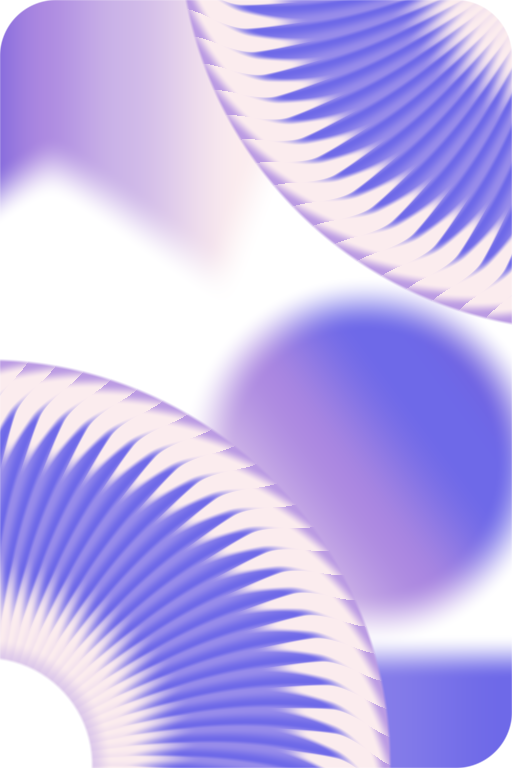
Write a Shadertoy shader that draws this background.

```glsl
// Two ribbed, swirling rings over a blurred disc, sheet and panel on a white rounded card.

// Layout, in card widths (the card is 1.0 by 1.5)
const vec2 CARD = vec2(1.0, 1.5);
const float CARD_CORNER = 0.11;
const vec2 RING_LOW = vec2(-0.029, 0.006);
const vec2 RING_HIGH = vec2(1.141, 1.646);
const float RING_INNER = 0.209;
const float RING_OUTER = 0.791;
const float RIB_COUNT = 90.0;
const float RIB_SWIRL = 0.17;
const float RIM_SWEEP = 0.04;
const vec2 DISC_CENTER = vec2(0.713, 0.598);
const float DISC_RADIUS = 0.309;
const float DISC_BLUR = 0.055;
const vec2 DISC_AXIS = vec2(0.8, 0.6);
const float PANEL_TOP = 0.217;
const float PANEL_BLUR = 0.045;
const vec2 SHEET_NOTCH = vec2(0.10, 1.195);
const float SHEET_SLOPE = 0.72;
const float SHEET_BLUR = 0.05;

// Palette
const vec3 WHITE = vec3(1.0);
const vec3 BLUSH = vec3(0.985, 0.925, 0.935);
const vec3 LILAC = vec3(0.80, 0.71, 0.91);
const vec3 ORCHID = vec3(0.67, 0.53, 0.88);
const vec3 PERIWINKLE = vec3(0.62, 0.57, 0.92);
const vec3 BLUE = vec3(0.43, 0.41, 0.91);
const vec3 VIOLET = vec3(0.46, 0.37, 0.86);

const float TAU = 6.2831853;

// 1 inside (negative distance), 0 outside, softened by blur
float cover(float distance, float blur) {
    return 1.0 - smoothstep(-blur, blur, distance);
}

float roundedBox(vec2 p, vec2 halfSize, float radius) {
    vec2 q = abs(p) - halfSize + radius;
    return length(max(q, 0.0)) + min(max(q.x, q.y), 0.0) - radius;
}

vec3 paintSheet(vec3 base, vec2 p) {
    vec3 color = mix(VIOLET, ORCHID, smoothstep(-0.06, 0.09, p.x));
    color = mix(color, LILAC, smoothstep(0.06, 0.25, p.x));
    color = mix(color, BLUSH, smoothstep(0.22, 0.48, p.x));
    float ridge = length(vec2(p.x - SHEET_NOTCH.x, 0.03));
    float lower = (SHEET_NOTCH.y - SHEET_SLOPE * ridge - p.y) * 0.81;
    float side = p.x - 0.375 * p.y - 0.074;
    float mask = cover(lower, SHEET_BLUR) * cover(side, SHEET_BLUR);
    return mix(base, color, mask);
}

vec3 paintDisc(vec3 base, vec2 p) {
    vec2 d = p - DISC_CENTER;
    float along = dot(d, DISC_AXIS);
    vec3 color = mix(mix(LILAC, BLUSH, 0.5), ORCHID, smoothstep(-0.32, -0.03, along));
    color = mix(color, BLUE, smoothstep(-0.06, 0.15, along));
    color = mix(color, VIOLET, 0.7 * smoothstep(0.20, 0.32, along));
    return mix(base, color, cover(length(d) - DISC_RADIUS, DISC_BLUR));
}

vec3 paintPanel(vec3 base, vec2 p) {
    vec3 color = mix(BLUE, PERIWINKLE, 0.5 * smoothstep(1.0, 0.72, p.x));
    float mask = cover(p.y - PANEL_TOP, PANEL_BLUR) * smoothstep(0.66, 0.74, p.x);
    return mix(base, color, mask);
}

vec3 paintRing(vec3 base, vec2 p, vec2 center, float edge) {
    vec2 d = p - center;
    float radius = length(d);
    float t = clamp((radius - RING_INNER) / (RING_OUTER - RING_INNER), 0.0, 1.0);

    // Rib profile: slow rise, quick fall, bent clockwise toward the rim
    float angle = atan(d.y, d.x) + RIB_SWIRL * t * t;
    angle += RIM_SWEEP * smoothstep(0.82, 1.0, t);
    float across = fract(angle / TAU * RIB_COUNT);
    float rib = smoothstep(0.0, 0.65, across) * (1.0 - smoothstep(0.72, 1.0, across));

    // Blue body, blush petals outside and a blush collar inside
    vec3 color = mix(BLUE, PERIWINKLE, 0.85 * rib);
    float level = mix(1.3, -0.3, smoothstep(0.58, 0.95, t));
    color = mix(color, BLUSH, smoothstep(-0.3, 0.3, rib - level));
    float collar = 1.0 - smoothstep(0.10, 0.31, t - 0.06 * rib);
    color = mix(color, mix(BLUSH, LILAC, 0.15 * (1.0 - rib)), collar);

    // Tinted rims
    color = mix(color, LILAC, 0.6 * (1.0 - smoothstep(0.0, 0.07, t)));
    float rim = smoothstep(0.945, 1.0, t + 0.035 * (across - 0.5));
    color = mix(color, ORCHID, 0.8 * rim);

    float mask = cover(radius - RING_OUTER, edge);
    vec3 hole = mix(color, WHITE, cover(radius - RING_INNER, edge));
    return mix(base, hole, mask);
}

void mainImage(out vec4 fragColor, in vec2 fragCoord) {
    vec2 p = fragCoord / iResolution.xy * CARD;
    float pixel = CARD.y / iResolution.y;
    float ringEdge = max(pixel, 0.004);

    vec3 color = paintSheet(WHITE, p);
    color = paintDisc(color, p);
    color = paintPanel(color, p);
    color = paintRing(color, p, RING_LOW, ringEdge);
    color = paintRing(color, p, RING_HIGH, ringEdge);

    float card = cover(roundedBox(p - 0.5 * CARD, 0.5 * CARD, CARD_CORNER), pixel);
    fragColor = vec4(mix(WHITE, color, card), 1.0);
}
```
